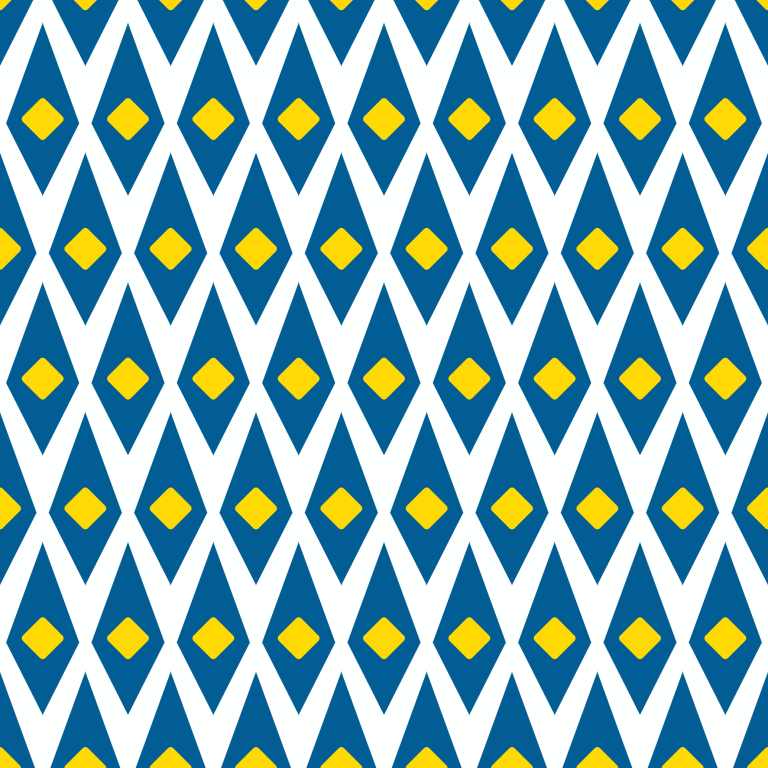
Write a WebGL 1 fragment shader that draws this pattern.

```glsl
precision highp float;
// Staggered rows of tall blue kites on white, each holding a small yellow
// rounded diamond. Each pixel takes the nearest kite in the three closest
// rows, using signed distances; every other row shifts by half a column.

uniform vec2 u_resolution;

#define COLUMNS 9.0
#define ROW_STEP 0.169
#define KITE_TOP 0.1252
#define KITE_BOTTOM -0.0998
#define KITE_SHOULDER vec2(0.0476, -0.0056)
#define GEM_REACH 0.0272
#define GEM_ROUNDING 0.005
#define EDGE_PIXELS 0.75
#define GROUND_COLOR vec3(0.995, 1.0, 1.0)
#define KITE_COLOR vec3(0.005, 0.365, 0.58)
#define GEM_COLOR vec3(0.995, 0.85, 0.01)

// Signed distance to the line a-b, negative on its left side.
float sideDistance(vec2 p, vec2 a, vec2 b) {
  vec2 along = normalize(b - a);
  return dot(p - a, vec2(along.y, -along.x));
}

// Convex kite, mirrored about its vertical axis.
float kiteDistance(vec2 p) {
  p.x = abs(p.x);
  float upper = sideDistance(p, KITE_SHOULDER, vec2(0.0, KITE_TOP));
  float lower = sideDistance(p, vec2(0.0, KITE_BOTTOM), KITE_SHOULDER);
  return max(upper, lower);
}

// Square standing on a corner; GEM_REACH runs from centre to rounded tip.
float gemDistance(vec2 p) {
  vec2 turned = vec2(p.x + p.y, p.y - p.x) * 0.70711;
  float halfSide = (GEM_REACH - GEM_ROUNDING) * 0.70711;
  vec2 q = abs(turned) - halfSide;
  return length(max(q, 0.0)) + min(max(q.x, q.y), 0.0) - GEM_ROUNDING;
}

// Antialiased coverage of a shape.
float coverage(float d) {
  float edge = EDGE_PIXELS / u_resolution.y;
  return 1.0 - smoothstep(-edge, edge, d);
}

void main() {
  vec2 uv = gl_FragCoord.xy / u_resolution.y;
  float nearestRow = floor(uv.y / ROW_STEP + 0.5);
  float kite = 1.0;
  float gem = 1.0;

  // Kites reach into neighbouring rows, so check above and below.
  for (int i = -1; i <= 1; i++) {
    float row = nearestRow + float(i);
    float shift = 0.5 * mod(row, 2.0);
    float x = (fract(uv.x * COLUMNS - shift + 0.5) - 0.5) / COLUMNS;
    vec2 p = vec2(x, uv.y - row * ROW_STEP);
    kite = min(kite, kiteDistance(p));
    gem = min(gem, gemDistance(p));
  }

  vec3 color = mix(GROUND_COLOR, KITE_COLOR, coverage(kite));
  color = mix(color, GEM_COLOR, coverage(gem));
  gl_FragColor = vec4(color, 1.0);
}
```
